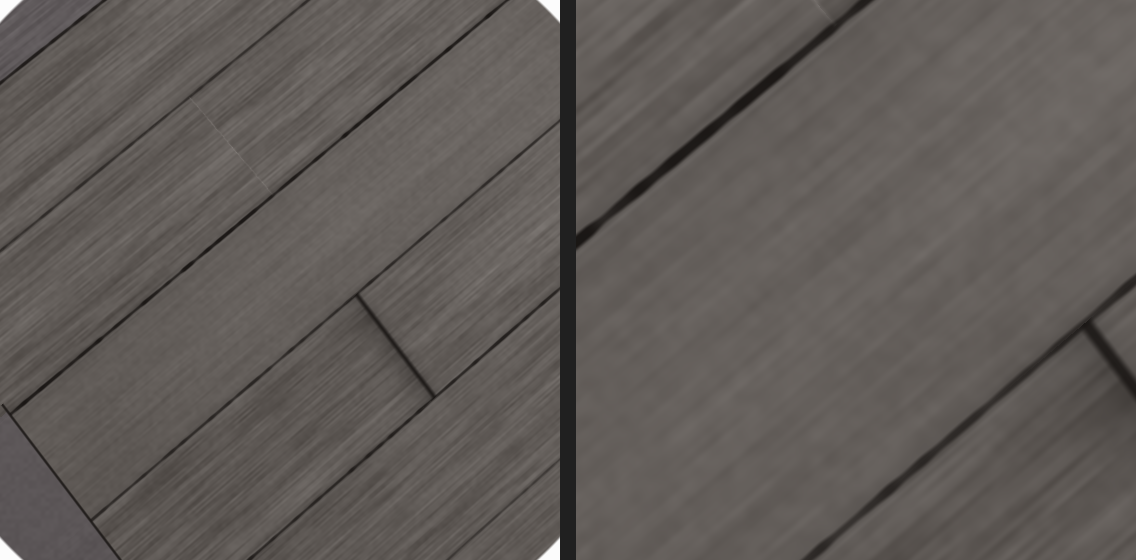
Left, the full canvas; right, a detail of the centre.
Write a WebGL 2 fragment shader that draws this texture.

```glsl
#version 300 es
precision highp float;
// Diagonal grey-brown wood planks seen in slight perspective: a fan of dark
// seams numbers the planks, stretched noise gives the grain, and a few
// butt joints, a smooth end board and clipped white corners finish it.
uniform vec2 u_resolution;
out vec4 fragColor;

float hash(vec2 p) {
  return fract(sin(dot(p, vec2(127.1, 311.7))) * 43758.5453);
}

float noise(vec2 p) {
  vec2 cell = floor(p), f = fract(p);
  f = f * f * (3.0 - 2.0 * f);
  return mix(mix(hash(cell), hash(cell + vec2(1, 0)), f.x),
             mix(hash(cell + vec2(0, 1)), hash(cell + vec2(1, 1)), f.x), f.y);
}

// Coverage of a line of the given half width at distance d
float stroke(float d, float halfWidth, float soft) {
  return 1.0 - smoothstep(halfWidth - soft, halfWidth + soft, abs(d));
}

void main() {
  vec2 p = gl_FragCoord.xy / u_resolution;
  float px = 1.0 / min(u_resolution.x, u_resolution.y);
  float soft = max(px, 0.0015);
  float down = 1.0 - p.y;

  // Plank coordinate: seams lie at whole numbers and fan out gently
  float drop = (down + 0.787 * p.x) / (1.0 - 0.062 * p.x);
  float row = (sqrt(0.0882 + 0.0128 * (drop - 0.148)) - 0.297) / 0.0064;
  float plank = floor(row);
  float along = p.x * 0.77 + p.y * 0.64;

  // Signed distances to the three crosswise joints
  float endJoint = (p.x - 0.76 * down + 0.545) * 0.796;
  float darkJoint = (p.x - 0.76 * down - 0.237) * 0.796;
  float paleJoint = (p.x - 0.855 * down - 0.190) * 0.76;
  float endBoard = (1.0 - smoothstep(-soft, soft, endJoint)) * step(1.97, row);
  float boardId = plank;
  if (plank == 3.0) boardId += 10.0 * step(0.0, darkJoint);
  if (plank == 1.0) boardId += 10.0 * step(0.0, paleJoint);

  // Grain: broad bands, medium streaks and fine fibres along each board
  float shift = boardId * 7.3;
  float bands = noise(vec2(along * 2.0 + shift, row * 7.0)) - 0.5;
  float streaks = noise(vec2(along * 6.0 + shift, row * 27.0)) - 0.5;
  float fibres = noise(vec2(along * 18.0 + shift, row * 62.0)) - 0.5;
  float mottle = noise(p * 130.0) - 0.5;
  float clouds = noise(p * 5.0 + 3.0) - 0.5;
  float grainAmount = plank == 2.0 ? 0.4 : 1.0;
  grainAmount *= 1.0 - 0.8 * endBoard;
  float tone = (0.05 * bands + 0.055 * streaks + 0.07 * fibres) * grainAmount
             + 0.024 * mottle + 0.02 * clouds
             + 0.016 * (hash(vec2(boardId, 4.0)) - 0.5) + 0.035 * (along - 0.7);
  vec3 wood = vec3(0.388, 0.367, 0.352) + tone;

  // Smooth boards at the left edges lean to violet
  float violet = max(endBoard, 1.0 - smoothstep(-0.02, 0.02, row));
  wood = mix(wood, vec3(0.378, 0.356, 0.362) + tone, violet);

  // Long seams, each with its own depth and a broken edge
  float seam = floor(row + 0.5);
  float depths[6] = float[](0.95, 0.65, 1.0, 0.75, 0.85, 0.5);
  float depth = depths[int(clamp(seam, 0.0, 5.0))] * (1.0 - endBoard);
  float seamDistance = (row - seam) * 0.24;
  float breaks = noise(vec2(along * 75.0, seam * 5.0));
  float seamWidth = 0.0014 + 0.0014 * depth * (0.5 + breaks);
  vec3 gap = vec3(0.1, 0.086, 0.078);
  wood *= 1.0 - 0.2 * depth * exp(-abs(seamDistance) * 140.0);
  wood += 0.035 * depth * stroke(seamDistance - 0.006, 0.0012, soft);
  wood = mix(wood, gap, stroke(seamDistance, seamWidth, soft)
                        * depth * (0.7 + 0.3 * breaks));

  // Dark butt joint, shaded on its left side
  float inThird = step(3.0, row) * step(row, 4.0);
  float shade = exp(-abs(darkJoint) * (darkJoint < 0.0 ? 40.0 : 130.0));
  wood *= 1.0 - 0.22 * shade * inThird;
  wood = mix(wood, gap, 0.85 * inThird * stroke(darkJoint, 0.0036, 0.002 + px));

  // Pale hairline joint
  float inFirst = step(1.0, row) * step(row, 2.0);
  float hairline = stroke(paleJoint, 0.001, soft) * inFirst;
  wood += 0.06 * hairline * (0.4 + noise(p * 45.0));

  // Joint against the end board
  float endLine = stroke(endJoint, 0.0022, soft) * step(1.9, row);
  wood = mix(wood, gap, 0.85 * endLine);

  // White beyond the rounded corners
  float corner = smoothstep(-0.003, 0.003, length(p - 0.5) - 0.679);
  fragColor = vec4(mix(wood, vec3(0.99), corner), 1.0);
}
```
